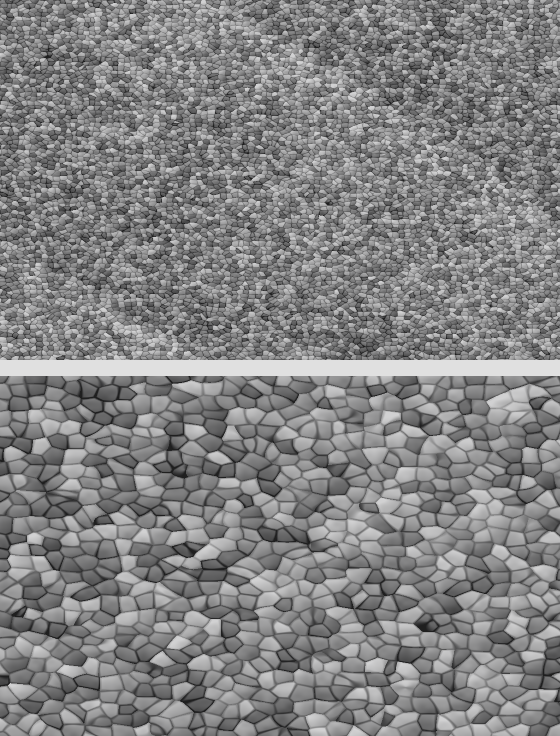
Top: the whole. Bottom: its middle third, enlarged.
Give the GLSL for this texture, as a Shadertoy shader.

```glsl
// Heaps of crushed grey gravel with two slanting ridges, lit from above.
#define ROWS 82.0        // stones per canvas height
#define STONE_ASPECT 1.35 // mean stone width over height
#define BASE_TONE 0.565
#define TONE_SPREAD 0.37 // brightness range between stones
#define GAP_WIDTH 0.24
#define GAP_DEPTH 0.22
#define FACET_LIGHT 0.17 // brightness slope across one stone
#define LEAN -0.25       // mean stone angle in radians
#define RIDGE_LIGHT 0.065
#define RIDGE_SHADE 0.055
#define SAMPLES 2        // antialiasing samples per axis

// Integer hash (PCG style), three values in 0..1
vec3 hash3(vec2 cell, int seed) {
    uvec3 v = uvec3(ivec3(ivec2(cell), seed) + 4096);
    v = v * 1664525u + 1013904223u;
    v.x += v.y * v.z; v.y += v.z * v.x; v.z += v.x * v.y;
    v ^= v >> 16u;
    v.x += v.y * v.z; v.y += v.z * v.x; v.z += v.x * v.y;
    return vec3(v >> 8u) / 16777216.0;
}

float valueNoise(vec2 p, int seed) {
    vec2 i = floor(p), f = fract(p);
    f = f * f * (3.0 - 2.0 * f);
    float low = mix(hash3(i, seed).x, hash3(i + vec2(1, 0), seed).x, f.x);
    float high = mix(hash3(i + vec2(0, 1), seed).x, hash3(i + 1.0, seed).x, f.x);
    return mix(low, high, f.y);
}

// Bright crest below a ridge line, shade on the slope behind it
float ridgeTone(float height, float reach) {
    float behind = smoothstep(-0.02, 0.025, height);
    float crest = RIDGE_LIGHT * exp(min(height, 0.0) / reach);
    float shade = -RIDGE_SHADE * exp(-max(height, 0.0) / 0.35);
    return mix(crest, shade, behind);
}

float heapTone(vec2 p) {
    float wobble = 0.03 * (valueNoise(p * 14.0, 11) - 0.5);
    float d = p.x - 0.668;
    float farRidge = p.y - (0.96 - 0.57 * d - 0.1 * d * abs(d)) + wobble;
    float nearRidge = p.y - (0.332 - 0.57 * p.x) + wobble;
    float patches = valueNoise(p * 5.0, 12) + valueNoise(p * 13.0, 13) - 1.0;
    return ridgeTone(farRidge, 0.25) + ridgeTone(nearRidge, 0.15) + 0.04 * patches;
}

// Stretched, rotated Voronoi stones with lit facets and dark gaps
float stoneTone(vec2 p) {
    vec2 q = p * ROWS * vec2(1.0 / STONE_ASPECT, 1.0);
    vec2 home = floor(q);
    float nearest = 9.0, second = 9.0, tone = 0.0, gapDepth = 0.0;
    for (int y = -1; y <= 1; y++)
    for (int x = -1; x <= 1; x++) {
        vec2 cell = home + vec2(x, y);
        vec3 place = hash3(cell, 1), form = hash3(cell, 2);
        vec2 offset = q - cell - 0.5 - 0.85 * (place.xy - 0.5);
        float angle = LEAN + 1.8 * (form.x - 0.5);
        float c = cos(angle), s = sin(angle);
        vec2 local = vec2(c * offset.x + s * offset.y, c * offset.y - s * offset.x);
        float stretch = mix(0.95, 1.3, form.y);
        float dist = length(local * vec2(1.0 / stretch, stretch));
        if (dist < nearest) {
            second = nearest;
            nearest = dist;
            vec2 slope = vec2(form.z - 0.7, 0.8);
            tone = TONE_SPREAD * (place.z - 0.5) + FACET_LIGHT * dot(offset, slope);
            gapDepth = GAP_DEPTH * (0.5 + form.z);
        } else second = min(second, dist);
    }
    float gap = 1.0 - smoothstep(0.0, GAP_WIDTH, second - nearest);
    float grit = 0.07 * (valueNoise(q * 2.3, 3) - 0.5);
    return tone - gapDepth * gap + grit;
}

void mainImage(out vec4 fragColor, in vec2 fragCoord) {
    float stones = 0.0;
    for (int j = 0; j < SAMPLES; j++)
    for (int i = 0; i < SAMPLES; i++) {
        vec2 shift = (vec2(i, j) + 0.5) / float(SAMPLES) - 0.5;
        stones += stoneTone((fragCoord + shift) / iResolution.y);
    }
    stones /= float(SAMPLES * SAMPLES);
    float tone = BASE_TONE + stones + heapTone(fragCoord / iResolution.y);
    tone = clamp(tone, 0.12, 0.82);
    fragColor = vec4(vec3(tone, tone, tone + 0.003), 1.0);
}
```
